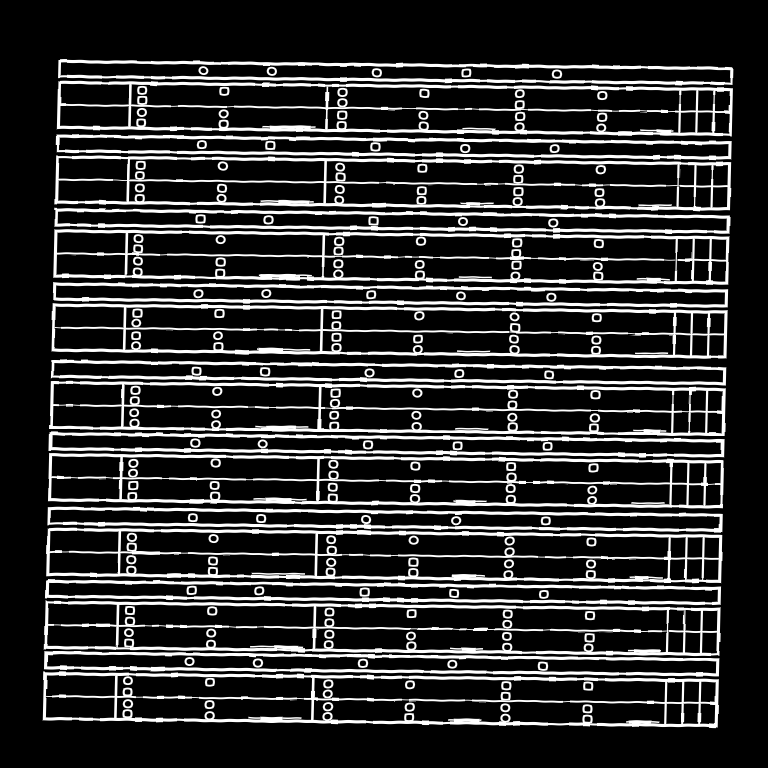
This pattern is drawn by a WebGL 1 fragment shader. Its source:

```glsl
precision highp float;
// Nine stacked rows of ruled white outlines on black: a perforated strip above a divided, perforated panel.

uniform vec2 u_resolution;

// All lengths are in sheet units; the canvas is SHEET units wide, y runs down.
const float SHEET = 768.0;
const float ROWS = 9.0;
const float ROW_PITCH = 73.9;
const vec2 ORIGIN = vec2(60.0, 61.5);
const float LEAN = 0.0238;        // leftward drift per unit down
const float TILT = 0.0104;        // downward drift per unit right
const float WIDTH = 672.0;
const vec2 STRIP = vec2(0.0, 15.0);   // top and bottom of the strip
const vec2 PANEL = vec2(21.0, 66.0);  // top and bottom of the panel
const float MID_RULE = 43.5;
const vec2 DIVIDERS = vec2(71.0, 268.0);
const vec3 GROUPS = vec3(83.0, 283.0, 461.0); // first hole column of each group
const float COLUMN_GAP = 82.0;
const vec4 HOLE_ROWS = vec4(28.0, 38.5, 50.5, 61.0);
const float GRID_START = 621.0;
const float GRID_STEP = 17.0;
const float FRAME_HALF = 1.55;    // half line widths
const float RULE_HALF = 0.95;
const float RING_HALF = 0.95;
const float HOLE_RADIUS = 3.7;
const vec3 GROUND = vec3(0.0);
const vec3 INK = vec3(1.0);

float hash(vec2 p) {
  return fract(sin(dot(p, vec2(12.99, 78.23))) * 4375.85);
}

float box(vec2 p, vec2 center, vec2 halfSize) {
  vec2 q = abs(p - center) - halfSize;
  return max(q.x, q.y);
}

// Outline spanning the full width between two heights.
float frame(vec2 p, vec2 span) {
  vec2 center = vec2(WIDTH, span.x + span.y) * 0.5;
  return abs(box(p, center, vec2(WIDTH, span.y - span.x) * 0.5)) - FRAME_HALF;
}

float panelRule(vec2 p, float x, float halfWidth) {
  return box(p, vec2(x, 0.5 * (PANEL.x + PANEL.y)),
             vec2(halfWidth, 0.5 * (PANEL.y - PANEL.x)));
}

// Small ring, randomly between round and square.
float hole(vec2 p, vec2 center, float row) {
  float r = hash(center + row * 3.7);
  vec2 nudge = vec2(r, fract(r * 17.0)) - 0.5;
  vec2 q = abs(p - center - nudge) * vec2(0.92, 1.04);
  float shape = mix(length(q), max(q.x, q.y), 0.7 * fract(r * 7.0));
  return abs(shape - HOLE_RADIUS - 0.3 * nudge.x) - RING_HALF;
}

// Thin dash near the panel foot, with a randomly placed heavier part.
float dash(vec2 p, float start, float len, float row) {
  float r = hash(vec2(start, row));
  float thin = box(p, vec2(start + 0.5 * len, 63.0), vec2(0.5 * len, 0.75));
  float heavyHalf = len * (0.1 + 0.3 * r);
  float heavyX = start + mix(heavyHalf, len - heavyHalf, fract(r * 9.0));
  float heavy = box(p, vec2(heavyX, 63.4), vec2(heavyHalf, 1.7));
  return r > 0.3 ? min(thin, heavy) : thin;
}

// Uneven spacing of the rows.
float rowOffset(float row) {
  float t = row * 3.14159 / (ROWS - 1.0);
  return 3.0 * sin(t) - 1.4 * sin(2.0 * t) + 0.78 * sin(5.0 * t) - 0.7 * sin(7.0 * t);
}

float rowDistance(vec2 p, float row) {
  // Frames and rules, roughened by cells of wear
  float wear = hash(floor(p / vec2(7.0, 9.0)) + row * 5.3);
  float rough = 0.7 * step(0.93, wear) - 0.5 * step(wear, 0.08);
  float d = min(frame(p, STRIP), frame(p, PANEL));
  d = min(d, box(p, vec2(0.5 * WIDTH, MID_RULE), vec2(0.5 * WIDTH, RULE_HALF)));
  d = min(d, panelRule(p, DIVIDERS.x, 1.3));
  d = min(d, panelRule(p, DIVIDERS.y, 1.3));
  for (int i = 0; i < 3; i++) {
    d = min(d, panelRule(p, GRID_START + GRID_STEP * float(i), 1.1));
  }
  d -= rough;

  // Strip holes
  for (int i = 0; i < 5; i++) {
    float k = float(i);
    float x = k < 2.0 ? 144.0 + 68.0 * k : 317.0 + 90.0 * (k - 2.0);
    d = min(d, hole(p, vec2(x, 7.7), row));
  }
  // Panel holes: a column of four, then one of three; a dash follows
  for (int g = 0; g < 3; g++) {
    float x = GROUPS[g];
    for (int j = 0; j < 4; j++) {
      d = min(d, hole(p, vec2(x, HOLE_ROWS[j]), row));
      if (j != 1) d = min(d, hole(p, vec2(x + COLUMN_GAP, HOLE_ROWS[j]), row));
    }
    d = min(d, dash(p, x + 121.0, g == 0 ? 53.0 : 33.0, row));
  }
  return d;
}

void main() {
  float unit = SHEET / min(u_resolution.x, u_resolution.y);
  vec2 p = (gl_FragCoord.xy - 0.5 * u_resolution) * unit;
  p = vec2(p.x, -p.y) + 0.5 * SHEET - ORIGIN;
  p.x += LEAN * p.y;
  p.y -= TILT * p.x;
  float row = clamp(floor((p.y + 1.8) / ROW_PITCH), 0.0, ROWS - 1.0);
  p.y -= row * ROW_PITCH + rowOffset(row);
  p.y += 0.25 * sin(p.x * 0.11 + row * 3.0) + 0.15 * sin(p.x * 0.37 + row * 5.0);
  float cover = clamp(0.5 - rowDistance(p, row) / unit, 0.0, 1.0);
  gl_FragColor = vec4(mix(GROUND, INK, cover), 1.0);
}
```
